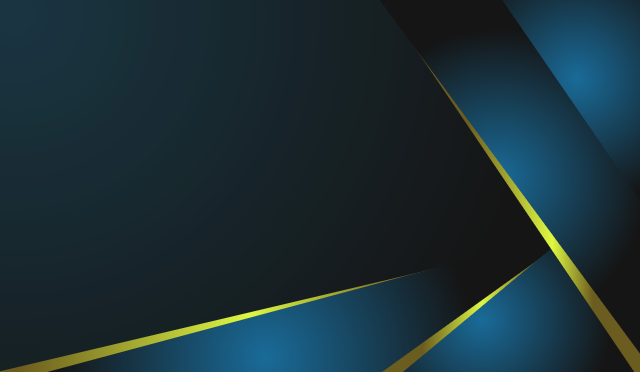
This background is drawn by a Shadertoy shader. Its source:

```glsl
const vec3 DARK = vec3(0.082, 0.084, 0.084);
const vec3 BLUE = vec3(0.10, 0.42, 0.60);
const vec3 TEAL = vec3(0.10, 0.21, 0.26);
const vec3 BRONZE = vec3(0.42, 0.36, 0.12);
const vec3 LIME = vec3(0.87, 0.97, 0.26);

// Antialiased coverage of the half plane to the right of the line a -> b
float rightOf(vec2 p, vec2 a, vec2 b) {
    vec2 dir = normalize(b - a);
    float dist = dot(p - a, vec2(dir.y, -dir.x));
    return clamp(0.5 + dist * iResolution.y, 0.0, 1.0);
}

// Blue radial light fading into the dark panel colour
vec3 glow(vec2 p, vec2 center, float radius) {
    return mix(BLUE, DARK, min(length(p - center) / radius, 1.0));
}

// Metallic strip colour, brightest at peak, with separate falloff on each side
vec3 sheen(float x, float peak, float leftWidth, float rightWidth) {
    float width = x < peak ? leftWidth : rightWidth;
    return mix(LIME, BRONZE, min(abs(x - peak) / width, 1.0));
}

// A strip from start to tip, with a panel cutting it into a wedge
vec3 addWedge(vec3 color, vec2 p, vec2 start, vec2 innerStart, vec2 tip, vec3 strip, vec3 panel) {
    color = mix(color, strip, rightOf(p, start, tip));
    return mix(color, panel, rightOf(p, innerStart, tip));
}

void mainImage(out vec4 fragColor, in vec2 fragCoord) {
    vec2 p = fragCoord / iResolution.y;

    // Backdrop lit from the upper left, with faint rings
    float d = length(p - vec2(0.04, 0.96));
    vec3 color = mix(TEAL, DARK, min(d / 1.4, 1.0));
    color += vec3(0.002, -0.004, 0.002) * sin(d * 18.0) * smoothstep(1.4, 0.9, d);

    // Long low wedge
    color = addWedge(color, p, vec2(0.0, 0.002), vec2(0.134, 0.002), vec2(1.127, 0.268),
                     sheen(p.x, 0.67, 0.62, 0.45), glow(p, vec2(0.714, 0.04), 0.56));

    // Steep lower wedge
    color = addWedge(color, p, vec2(1.027, 0.0), vec2(1.083, 0.0), vec2(1.44, 0.297),
                     sheen(p.x, 1.295, 0.16, 0.15), glow(p, vec2(1.295, 0.141), 0.345));

    // Right diagonal wedge
    color = addWedge(color, p, vec2(1.705, 0.0), vec2(1.714, 0.058), vec2(1.127, 0.855),
                     sheen(p.x, 1.484, 0.23, 0.11), glow(p, vec2(1.339, 0.52), 0.40));

    // Upper right corner panel
    color = mix(color, glow(p, vec2(1.551, 0.788), 0.345),
                rightOf(p, vec2(1.714, 0.471), vec2(1.35, 1.0)));

    fragColor = vec4(color, 1.0);
}
```
